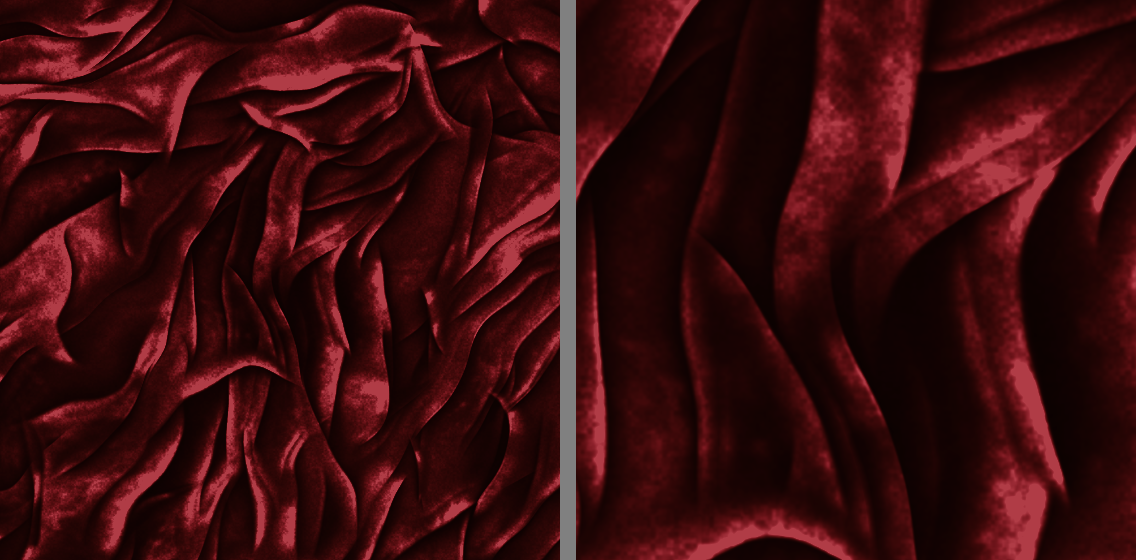
Left, the full canvas; right, a detail of the centre.
Give the GLSL for this texture, as a Shadertoy shader.

```glsl
#define FOLDS 92
#define BASE_RED 0.19
#define CONTRAST 0.56
#define LONGEST 0.5
#define SHORTEST 0.07
#define RIM_WIDTH 0.0026
#define EDGE 0.0018
#define WARP 0.06
#define SHADOW 0.9
#define SHEEN 1.5
#define GRAIN 0.7

float hash(vec2 p) {
    vec3 q = fract(p.xyx * 0.1031);
    q += dot(q, q.yzx + 33.33);
    return fract((q.x + q.y) * q.z);
}

float noise(vec2 p) {
    vec2 cell = floor(p), f = fract(p);
    f = f * f * f * (f * (f * 6.0 - 15.0) + 10.0);
    float low = mix(hash(cell), hash(cell + vec2(1, 0)), f.x);
    float high = mix(hash(cell + vec2(0, 1)), hash(cell + vec2(1, 1)), f.x);
    return mix(low, high, f.y);
}

vec2 noise2(vec2 p) {
    return vec2(noise(p), noise(p + 37.7)) - 0.5;
}

vec2 rotate(vec2 p, float a) {
    float c = cos(a), s = sin(a);
    return vec2(c * p.x + s * p.y, c * p.y - s * p.x);
}

float ridge(vec2 p) {
    return 1.0 - abs(2.0 * noise(p) - 1.0);
}

// Side-lit creases: the slope of a ridged surface
float pleats(vec2 p) {
    return 4.0 * (ridge(p) - ridge(p + vec2(0.0, 0.13)));
}

// Drape direction: steep below, shallow above, falling at the upper right
float drapeAngle(vec2 c) {
    float angle = mix(1.25, 0.45, smoothstep(0.25, 0.85, c.y));
    return angle - smoothstep(0.5, 0.9, c.x) * smoothstep(0.6, 0.9, c.y);
}

// Patches of brushed sheen with frayed borders
float sheen(vec2 p, vec2 stretch, float seed) {
    float fray = 0.2 * (noise(p * 38.0) - 0.5) + 0.18 * (noise(p * 90.0) - 0.5);
    return smoothstep(0.54, 0.92, noise(rotate(p, 0.85) * stretch + seed) + fray);
}

// Lay one fold over the light value below it
float addFold(float light, vec2 p, float id, float aspect) {
    float order = id / float(FOLDS);
    vec2 center = fract(id * vec2(0.7549, 0.5698) + 0.31) * 1.16 - 0.08;
    float turn = (hash(vec2(id, 3.0)) - 0.5) * mix(0.6, 2.2, order);
    float reach = mix(LONGEST, SHORTEST, sqrt(order)) * mix(0.75, 1.3, hash(vec2(id, 5.0)));
    float bend = (hash(vec2(id, 7.0)) - 0.5) * 0.7;
    float sway = (hash(vec2(id, 9.0)) - 0.5) * 0.5;
    float side = hash(vec2(id, 11.0)) < 0.25 ? -1.0 : 1.0;

    vec2 q = rotate(p - center * vec2(aspect, 1.0), drapeAngle(center) + turn);
    float t = q.x / reach;
    if (abs(t) >= 1.0) return light;
    float d = side * (q.y - reach * (bend * t * t + sway * t * (t * t - 0.5)));
    float taper = 1.0 - t * t;
    float width = (0.025 + 0.22 * reach * hash(vec2(id, 13.0))) * (0.3 + taper);
    float u = d / width;
    if (abs(u) > 2.0) return light;
    float strength = smoothstep(0.0, 0.5, taper);

    // Crispness changes from fold to fold and along each one
    float gleam = smoothstep(0.25, 0.85, noise(vec2(t * 3.5, id * 7.3)));
    float soft = mix(0.8, 3.5, pow(noise(vec2(t * 1.5 + 4.0, id * 5.1)), 2.0));
    float front = smoothstep(-EDGE * soft, EDGE * soft, d);

    // Shadow cast behind the crease
    float shade = SHADOW * strength * exp(min(u, 0.0) * 2.8) * smoothstep(2.0, 1.0, -u);
    light = mix(light, -2.3, shade * (1.0 - front));

    // Body rolling from a glowing shoulder into a dark hollow
    float rim = exp(-pow(d / (RIM_WIDTH * soft) - 1.0, 2.0));
    float shoulder = exp(-pow(u * 3.6 - 0.7, 2.0));
    float body = (0.2 + 1.7 * gleam) * shoulder - 0.3 + (0.15 + 1.1 * gleam) * rim;
    body += 0.9 * pleats(vec2(q.x * 5.0, d * 21.0) + id * 4.7);
    body += 2.4 * (noise(vec2(q.x * 6.0, d * 17.0) + id * 2.3) - 0.5);
    float cover = front * strength * (1.0 - smoothstep(0.35, 1.2, u));
    return mix(light, body, cover);
}

// Deep red whose highlights turn to rose
vec3 velvet(float red) {
    return vec3(red, 0.13 * red + 0.64 * pow(red, 4.0), 0.1 * red + 0.56 * pow(red, 2.7));
}

void mainImage(out vec4 fragColor, in vec2 fragCoord) {
    vec2 uv = fragCoord / iResolution.y;
    float aspect = iResolution.x / iResolution.y;

    // Shared warp makes neighbouring folds curve together
    vec2 p = uv + 2.0 * WARP * noise2(uv * 3.3 + 5.0);
    p += 0.6 * WARP * noise2(uv * 10.0 + 21.0);

    // Broad cloth, then the folds, then sheen crossing both
    vec2 q = rotate(p, 0.9);
    float light = 1.6 * (noise(q * vec2(3.0, 7.0)) - 0.5) + 0.5 * pleats(q * vec2(3.0, 9.0));
    light += SHEEN * sheen(p, vec2(4.0, 6.0), 9.0);
    for (int i = 0; i < FOLDS; i++) light = addFold(light, p, float(i), aspect);
    float lit = smoothstep(-1.6, 0.2, light);
    light += SHEEN * lit * sheen(p, vec2(5.0, 11.0), 31.0);
    light += 1.5 * (noise(uv * 4.5 + 60.0) - 0.5) + 0.12;

    // Brushed pile: soft mottling and fine grain, stronger in the light
    float mottle = noise(uv * 55.0) + noise(uv * 120.0) - 1.0;
    float grain = noise(uv * 290.0) + 0.6 * noise(uv * 430.0 + 8.0) - 0.8;
    light += (0.35 * mottle + GRAIN * grain) * mix(0.35, 1.0, smoothstep(-1.0, 1.2, light));

    float red = BASE_RED * exp(CONTRAST * clamp(light, -2.6, 2.3));
    fragColor = vec4(velvet(red), 1.0);
}
```
